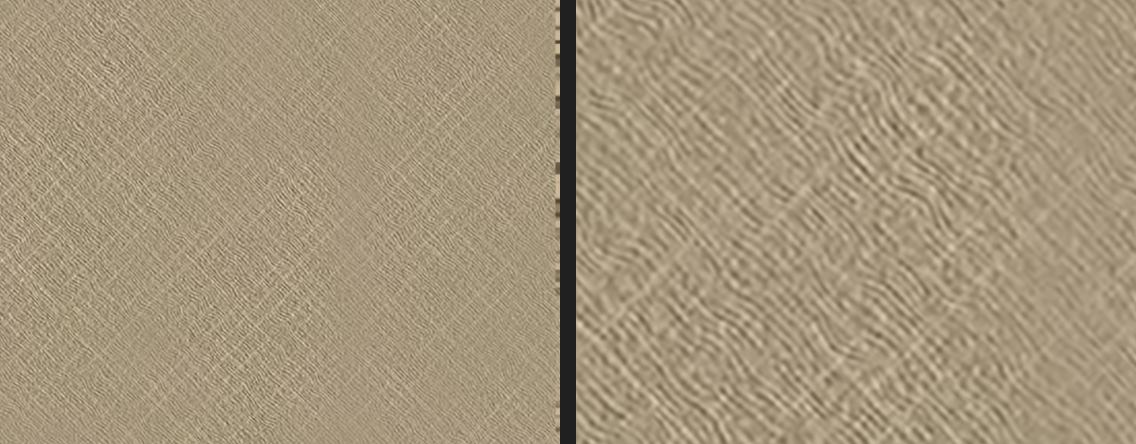
Left: the whole. Right: its middle third, enlarged.
Write a WebGL 2 fragment shader that draws this texture.

```glsl
#version 300 es
precision highp float;
// Fine woven cloth in muted tan: ribbed diagonal fibres and balanced grain
// lie between two crossing sets of pale threads. Slow noise fades the weave
// into calm areas, and a narrow frayed strip runs down the right side.

uniform vec2 u_resolution;
out vec4 fragColor;

// Lengths are fractions of the canvas height.
const float TAU = 6.2831853;
const vec3 CLOTH = vec3(0.648, 0.590, 0.487);
const vec3 TINT = vec3(0.012, -0.004, 0.016);
const vec3 FRAY_DARK = vec3(0.30, 0.25, 0.18);
const vec3 FRAY_LIGHT = vec3(0.80, 0.72, 0.60);
const float RIB_FREQ = 128.0;
const vec2 FIBRE_FREQ = vec2(115.0, 225.0);   // along, across
const vec2 CROSS_FREQ = vec2(225.0, 125.0);
const float SPECKLE_FREQ = 215.0;
const float RIB_GAIN = 0.055;
const float FIBRE_GAIN = 0.075;
const float CROSS_GAIN = 0.05;
const float SPECKLE_GAIN = 0.09;
const float WARP_SPACING = 0.0235;
const float WEFT_SPACING = 0.034;
const float THREAD_HALF = 0.0040;
const float WARP_GAIN = 0.080;
const float WEFT_GAIN = 0.066;
const float CALM_X = 0.63;                    // fraction of the width
const float CALM_WIDTH = 0.05;
const float FRAY_X = 0.992;                   // fraction of the width
const float FRAY_FREQ = 95.0;

float hash(vec2 p) {
  vec3 q = fract(p.xyx * vec3(0.1031, 0.1030, 0.0973));
  q += dot(q, q.yzx + 33.33);
  return fract((q.x + q.y) * q.z);
}

float noise(vec2 p) {
  vec2 cell = floor(p);
  vec2 f = fract(p);
  f = f * f * (3.0 - 2.0 * f);
  float low = mix(hash(cell), hash(cell + vec2(1.0, 0.0)), f.x);
  float high = mix(hash(cell + vec2(0.0, 1.0)), hash(cell + 1.0), f.x);
  return mix(low, high, f.y);
}

// Grain whose light and dark cancel over a short distance.
float grain(vec2 p, vec2 shift) {
  return noise(p) - noise(p + shift);
}

// Long parallel threads, slightly jittered and fading along their length.
float threads(float along, float across, float spacing, float seed, float pixel) {
  float t = across / spacing;
  float id = floor(t);
  float centre = 0.5 + 0.3 * (hash(vec2(id, seed)) - 0.5);
  float d = abs(t - id - centre) * spacing;
  float strength = 0.5 + 0.5 * hash(vec2(id, seed + 7.0));
  float fade = smoothstep(0.0, 0.7, noise(vec2(along * 13.0, id * 3.7 + seed)));
  return smoothstep(THREAD_HALF + 0.5 * pixel, 0.0, d) * strength * fade;
}

// How strongly the weave shows at a place.
float weaveContrast(vec2 p, float u) {
  float patches = 0.65 * noise(p * 3.6 + 11.0) + 0.35 * noise(p * 9.0 + 41.0);
  float calm = exp(-pow((u - CALM_X) / CALM_WIDTH, 2.0));
  float rightSide = smoothstep(CALM_X - 0.05, CALM_X + 0.1, u);
  float contrast = mix(0.65, 1.25, smoothstep(0.22, 0.72, patches));
  return contrast * (1.0 - 0.45 * calm) * (1.0 - 0.16 * rightSide);
}

void main() {
  float pixel = 1.0 / u_resolution.y;
  vec2 p = gl_FragCoord.xy * pixel;
  float u = gl_FragCoord.x / u_resolution.x;

  // Diagonal axes: x falls to the right, y rises to the right.
  vec2 q = vec2(p.x - p.y, p.x + p.y) * 0.70711;

  // Ribs broken into dashes, crossed by fibres
  float phase = RIB_FREQ * q.y + 1.6 * noise(q * vec2(34.0, 26.0) + 200.0);
  float dash = smoothstep(0.1, 0.8, noise(q * vec2(75.0, 110.0) + 500.0));
  float detail = RIB_GAIN * sin(TAU * phase) * (0.25 + 1.1 * dash);
  detail += FIBRE_GAIN * grain(q * FIBRE_FREQ + 300.0, vec2(0.0, 1.0));
  detail += CROSS_GAIN * grain(q * CROSS_FREQ + 700.0, vec2(1.0, 0.0));

  // Pale threads cover part of the fibres
  float warp = threads(q.x, q.y, WARP_SPACING, 3.0, pixel);
  float weft = threads(q.y, q.x, WEFT_SPACING, 19.0, pixel);
  float weave = detail * (1.0 - 0.5 * max(warp, weft));
  weave += WARP_GAIN * (warp - 0.09) + WEFT_GAIN * (weft - 0.06);
  weave += SPECKLE_GAIN * grain(p * SPECKLE_FREQ, vec2(1.0, 0.0));

  // Cloth colour with slow changes of tone
  vec3 color = CLOTH + weave * weaveContrast(p, u);
  color += TINT * (noise(p * 7.0 + 130.0) - 0.5);

  // Frayed strip of short light and dark rows
  float row = noise(vec2(5.0, p.y * FRAY_FREQ));
  vec3 fray = mix(FRAY_DARK, FRAY_LIGHT, smoothstep(0.0, 0.65, row));
  float bite = smoothstep(0.2, 0.7, noise(vec2(9.0, p.y * 18.0)));
  float edge = 0.75 / u_resolution.x;
  float strip = smoothstep(FRAY_X - edge, FRAY_X + edge, u);
  color = mix(color, fray, strip * mix(0.3, 1.0, bite));

  fragColor = vec4(clamp(color, 0.0, 1.0), 1.0);
}
```
